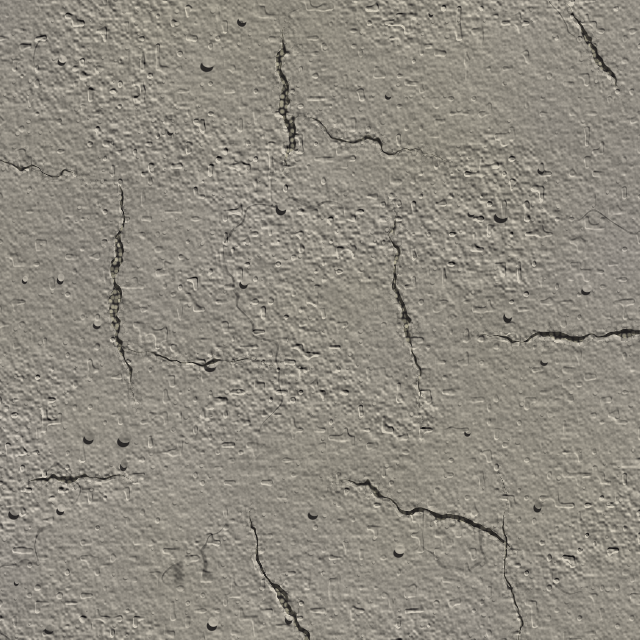
A WebGL 2 fragment shader for this texture:

```glsl
#version 300 es
precision highp float;

uniform vec2 u_resolution;
out vec4 fragColor;

const vec3 CONCRETE_TINT = vec3(1.0, 0.966, 0.895);
const vec3 SHADOW_TINT = vec3(1.0, 0.95, 0.93);
const float BASE_TONE = 0.57;
const float SHADOW_TONE = 0.12;
const vec2 LIGHT = vec2(0.35, 0.94);
const float RELIEF_STEP = 0.0025;
const float RELIEF_GAIN = 0.52;
const float CRACK_WIDTH = 0.0052;
const float CRACK_SHADOW = 0.0065;
const vec2 CRACK_GRID = vec2(4.0, 3.0);
const float GRAIN_COUNT = 135.0;

vec2 hash2(vec2 p) {
    vec3 q = fract(p.xyx * vec3(0.1031, 0.1030, 0.0973));
    q += dot(q, q.yzx + 33.33);
    return fract((q.xx + q.yz) * q.zy);
}

float noise(vec2 p) {
    vec2 i = floor(p), f = fract(p);
    f = f * f * (3.0 - 2.0 * f);
    vec2 e = vec2(0.0, 1.0);
    return mix(mix(hash2(i).x, hash2(i + e.yx).x, f.x),
               mix(hash2(i + e.xy).x, hash2(i + e.yy).x, f.x), f.y);
}

float fbm(vec2 p) {
    float sum = 0.0, amp = 0.5;
    for (int i = 0; i < 4; i++) {
        sum += amp * noise(p);
        p = mat2(1.6, 1.2, -1.2, 1.6) * p + 7.3;
        amp *= 0.5;
    }
    return sum / 0.9375;
}

// Sandy surface with small pits
float relief(vec2 p) {
    float grain = 0.5 * noise(p * 230.0) + 0.6 * noise(p * 120.0 + 5.0) + 0.6 * noise(p * 45.0 + 9.0);
    float pits = smoothstep(0.76, 0.92, noise(p * 85.0 + 31.0));
    return grain - 0.6 * pits;
}

// Signed distance to the scattered, wandering cracks
float crackDistance(vec2 p) {
    vec2 warp = 0.085 * (vec2(fbm(p * 6.0), fbm(p * 6.0 + 40.0)) - 0.5);
    warp += 0.014 * (vec2(noise(p * 38.0), noise(p * 38.0 + 17.0)) - 0.5);
    warp += 0.005 * (vec2(noise(p * 120.0), noise(p * 120.0 + 23.0)) - 0.5);
    float ragged = 0.25 + 1.3 * noise(p * 48.0 + 3.0);
    float nearest = 1.0;
    for (float i = 0.0; i < CRACK_GRID.x * CRACK_GRID.y; i++) {
        vec2 cell = vec2(mod(i, CRACK_GRID.x), floor(i / CRACK_GRID.x));
        vec2 place = hash2(cell + 11.7), shape = hash2(cell + 53.1);
        vec2 q = p + warp - (cell + 0.15 + 0.7 * place) / CRACK_GRID;
        float steep = mod(cell.x + cell.y, 2.0);
        float angle = mix(-0.12, -1.2, steep) + 0.8 * (shape.x - 0.5);
        vec2 dir = vec2(cos(angle), sin(angle));
        float reach = mix(0.07, 0.18, shape.y);
        float along = dot(q, dir);
        float t = clamp(along / reach, -1.0, 1.0);
        float strength = mix(0.45, 1.7, place.x * place.x);
        float width = CRACK_WIDTH * strength * ragged * (1.0 - t * t) - 0.0008;
        nearest = min(nearest, length(q - dir * t * reach) - width);
    }
    return nearest;
}

// Packed grit: x = roundness, y = random tone
vec2 grit(vec2 p) {
    vec2 base = floor(p), best = vec2(2.0, 0.0);
    for (int y = -1; y <= 1; y++)
        for (int x = -1; x <= 1; x++) {
            vec2 cell = base + vec2(x, y), h = hash2(cell);
            float d = length(cell + 0.15 + 0.7 * h - p);
            if (d < best.x) best = vec2(d, hash2(cell + 71.0).x);
        }
    return vec2(smoothstep(0.75, 0.2, best.x), best.y);
}

// Loose stones: x = cover, y = cast shadow, z = random tone
vec3 stones(vec2 p, float count, float chance, float soft) {
    vec2 cell = floor(p * count), h = hash2(cell + 5.0), k = hash2(cell + 91.0);
    vec2 q = fract(p * count) - 0.3 - 0.4 * h;
    float radius = mix(0.07, 0.15, k.y), edge = soft * count;
    float present = step(k.x, chance);
    q.x *= mix(0.75, 1.25, h.y);
    float cover = smoothstep(edge, -edge, length(q) - radius);
    float shade = smoothstep(edge, -edge, length(q + LIGHT * radius * 0.9) - radius);
    return vec3(cover, shade * (1.0 - cover), h.x) * present;
}

void main() {
    vec2 p = gl_FragCoord.xy / u_resolution.y;
    float soft = max(0.0012, 0.7 / u_resolution.y);

    // Lit surface, rougher in patches and beside cracks
    float here = crackDistance(p);
    float crumble = exp(-max(here, 0.0) / 0.011);
    float patches = smoothstep(0.42, 0.68, fbm(p * vec2(5.0, 8.0) + 2.0));
    float slope = relief(p) - relief(p + LIGHT * RELIEF_STEP);
    float tone = BASE_TONE + 0.07 * (fbm(p * 4.0 + 20.0) - 0.5);
    tone += RELIEF_GAIN * slope * (0.65 + 0.75 * patches + 0.6 * crumble);
    tone += 0.07 * (noise(p * 410.0) - 0.5);

    // Faint hairlines
    vec2 bent = p + 0.02 * vec2(noise(p * 30.0), noise(p * 30.0 + 8.0));
    float vein = abs(fbm(bent * 5.0 + 60.0) - 0.5);
    float veinMask = smoothstep(0.55, 0.7, noise(p * 7.0 + 14.0));
    tone -= 0.16 * veinMask * smoothstep(0.009, 0.002, vein);

    // Loose stones and chips
    vec3 pebble = stones(p, 17.0, 0.10, soft);
    vec3 chip = stones(p + 0.37, 52.0, 0.16 + 0.3 * patches, soft);
    tone = mix(tone, 0.33, 0.75 * chip.y);
    tone = mix(tone, 0.56 + 0.2 * chip.z, 0.7 * chip.x);
    tone = mix(tone, SHADOW_TONE, 0.9 * pebble.y);
    tone = mix(tone, 0.46 + 0.3 * pebble.z + 0.3 * slope, 0.85 * pebble.x);

    // Cracks: gritty floor, shaded upper wall, bright lower lip
    float gap = smoothstep(soft, -soft, here);
    float gapTowardLight = smoothstep(soft, -soft, crackDistance(p + LIGHT * CRACK_SHADOW));
    vec2 grains = grit(p * GRAIN_COUNT);
    float grainTone = mix(0.15, 0.38 + 0.34 * grains.y, grains.x);
    tone += 0.10 * (1.0 - gap) * gapTowardLight;
    tone = mix(tone, grainTone, 0.4 * crumble * step(0.55, grains.y) * (1.0 - gap));
    float wall = 1.0 - gapTowardLight;
    float floorTone = mix(grainTone, SHADOW_TONE + 0.1 * grains.x * grains.y, 0.85 * wall);
    tone = clamp(mix(tone, floorTone, gap), 0.08, 0.82);

    // Warm grit and slightly cooler bare areas
    vec3 tint = mix(SHADOW_TINT, CONCRETE_TINT, smoothstep(0.1, 0.45, tone));
    tint.b += 0.05 * (fbm(p * 3.0 + 33.0) - 0.5) - 0.06 * gap * grains.x;
    fragColor = vec4(tone * tint, 1.0);
}
```
